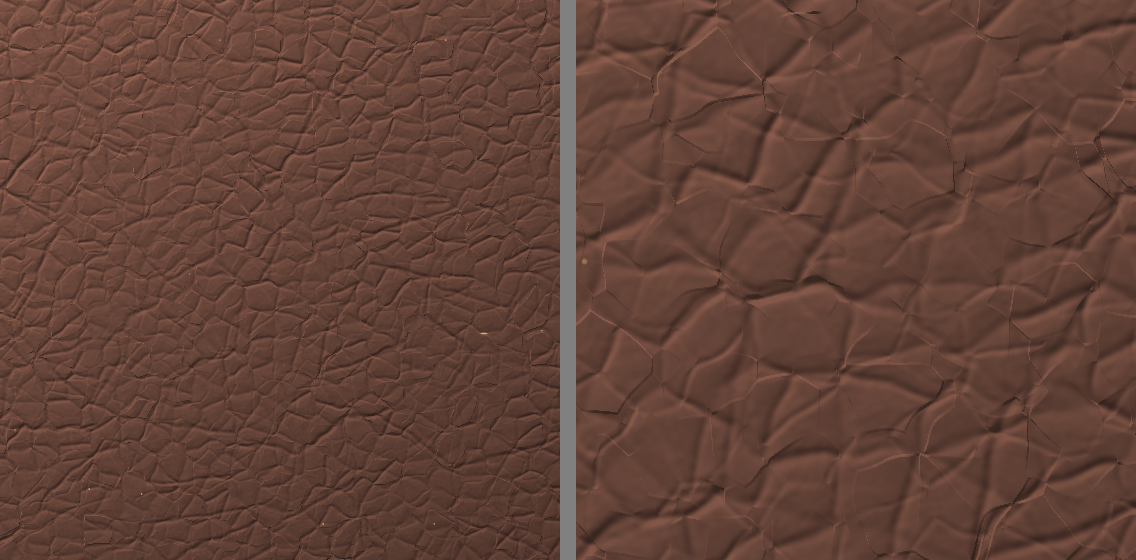
Left, the full canvas; right, a detail of the centre.
Reproduce this texture procedurally as a Shadertoy shader.

```glsl
// Brown grained leather: three layers of stretched cellular creases form a
// height field, which is lit from the upper left by its slope, then tinted
// with a broad falloff of light, fine grain and a few pale dust flecks.

#define LEATHER vec3(1.0, 0.668, 0.556)
#define FLECK vec3(0.85, 0.70, 0.48)
#define LIGHT_DIR vec2(-0.40, 0.92)
#define RELIEF 0.72
#define GRAIN_CELLS vec2(19.0, 29.0)
#define FINE_CELLS vec2(21.0, 25.0)
#define FOLD_CELLS vec2(5.5, 14.0)
#define TILT 0.27
#define WARP 0.0050
#define FLECK_CELLS 11.0

vec2 hash2(vec2 p) {
    vec3 q = fract(p.xyx * vec3(0.1031, 0.1030, 0.0973));
    q += dot(q, q.yzx + 33.33);
    return fract((q.xx + q.yz) * q.zy);
}

mat2 rotation(float a) {
    return mat2(cos(a), -sin(a), sin(a), cos(a));
}

float valueNoise(vec2 p) {
    vec2 i = floor(p), f = fract(p);
    f = f * f * (3.0 - 2.0 * f);
    float low = mix(hash2(i).x, hash2(i + vec2(1, 0)).x, f.x);
    float high = mix(hash2(i + vec2(0, 1)).x, hash2(i + vec2(1, 1)).x, f.x);
    return mix(low, high, f.y);
}

// Returns the distance to the cell border, in canvas units,
// and a random strength shared by both sides of that border.
vec2 cellBorder(vec2 p, vec2 cells, float seed) {
    vec2 base = floor(p * cells);
    vec2 nearPos = vec2(0), nextPos = vec2(0), nearId = vec2(0), nextId = vec2(0);
    float nearDist = 1e5, nextDist = 1e5;
    for (int y = -1; y <= 1; y++)
    for (int x = -1; x <= 1; x++) {
        vec2 id = base + vec2(x, y);
        vec2 site = (id + 0.08 + 0.84 * hash2(id + seed)) / cells - p;
        float d = dot(site, site);
        if (d < nearDist) {
            nextDist = nearDist; nextPos = nearPos; nextId = nearId;
            nearDist = d; nearPos = site; nearId = id;
        } else if (d < nextDist) {
            nextDist = d; nextPos = site; nextId = id;
        }
    }
    float border = 0.5 * (nextDist - nearDist) / max(length(nextPos - nearPos), 1e-4);
    return vec2(border, hash2(nearId + nextId + seed * 1.7).x);
}

float groove(float d, float width) {
    return exp(-d * d / (width * width));
}

// Layered sines and noise make the creases wander
vec2 wander(vec2 p) {
    vec2 broad = sin(p.yx * vec2(19.0, 23.0) + 2.0 * sin(p * 11.0 + 1.3));
    vec2 small = vec2(valueNoise(p * 48.0), valueNoise(p * 48.0 + 71.0)) - 0.5;
    return WARP * (broad + 1.6 * small);
}

// x: surface height, y: deep crease shadow, z: fine pale creases
vec3 leather(vec2 p) {
    vec2 q = rotation(TILT) * (p + wander(p)) + 3.0;
    vec2 grain = cellBorder(q, GRAIN_CELLS, 17.0);
    vec2 fold = cellBorder(rotation(0.06) * q, FOLD_CELLS, 53.0);
    vec2 fine = cellBorder(rotation(-0.75) * q, FINE_CELLS, 91.0);

    float patchy = 0.55 + 0.65 * valueNoise(p * 9.0 + 5.0);
    float grainCut = groove(grain.x, 0.0034) * mix(0.2, 1.0, grain.y) * patchy;
    float foldCut = groove(fold.x, 0.0040) * mix(0.25, 1.0, fold.y);
    float fineCut = groove(fine.x, 0.0024) * mix(0.1, 0.5, fine.y);

    float swell = 0.55 * smoothstep(0.0, 0.016, grain.x);
    float pores = 0.16 * valueNoise(q * vec2(150.0, 210.0))
                + 0.30 * valueNoise(q * vec2(55.0, 80.0));
    float height = swell + pores - grainCut - foldCut - fineCut;
    return vec3(height, max(grainCut, foldCut), fineCut);
}

// Sparse pale flecks, some drawn out sideways
float flecks(vec2 p) {
    vec2 id = floor(p * FLECK_CELLS);
    vec2 pick = hash2(id + 211.0), place = 0.2 + 0.6 * hash2(id + 307.0);
    vec2 offset = (p * FLECK_CELLS - id - place) / FLECK_CELLS;
    float stretch = 1.0 + 3.0 * step(0.8, pick.y);
    float d = length(offset / vec2(stretch, 1.0));
    return step(0.90, pick.x) * (1.0 - smoothstep(0.0008, 0.0024, d)) * mix(0.35, 1.0, pick.y);
}

void mainImage(out vec4 fragColor, in vec2 fragCoord) {
    vec2 uv = fragCoord / iResolution.xy;
    vec2 p = fragCoord / iResolution.y;

    // Slope toward the light
    vec2 stepToLight = 0.0009 * normalize(LIGHT_DIR);
    vec3 here = leather(p - stepToLight);
    float slope = here.x - leather(p + stepToLight).x;

    // Broad light falloff, brightest at the upper left
    float tone = mix(mix(0.372, 0.330, uv.x), mix(0.468, 0.395, uv.x), uv.y);
    float shade = 1.0 + RELIEF * clamp(slope, -0.55, 0.45);
    shade += 0.10 * here.z - 0.07 * here.y;
    shade += 0.05 * (valueNoise(p * 260.0) - 0.5);

    vec3 color = LEATHER * tone * shade;
    color = mix(color, FLECK, flecks(p));
    fragColor = vec4(color, 1.0);
}
```
